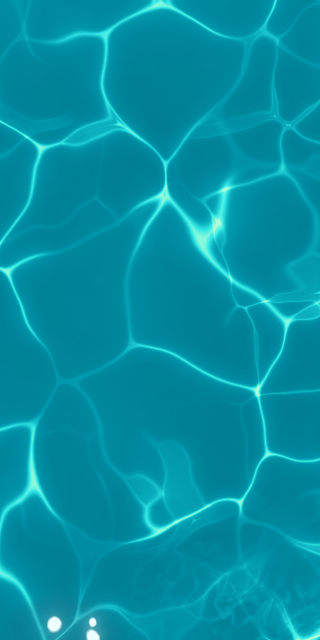
Reproduce this texture procedurally as a Shadertoy shader.

```glsl
const vec3 DEEP   = vec3(0.00, 0.475, 0.56);
const vec3 WATER  = vec3(0.00, 0.57, 0.65);
const vec3 PALE   = vec3(0.02, 0.65, 0.71);
const vec3 BRIGHT = vec3(0.09, 0.76, 0.80);
const vec3 GLOW   = vec3(0.20, 0.91, 0.90);
const vec3 HOT    = vec3(0.68, 1.00, 0.84);

const float CELLS      = 2.6;    // large cells across the width
const float FINE_CELLS = 3.7;    // cells of the faint second web
const float ROUNDING   = 0.07;   // softness of cell corners
const float BEND       = 0.55;   // curvature of the lines
const float CORE       = 0.019;  // half width of a line, in cells
const float HALO       = 0.075;  // reach of the glow beside it
const float FOLD       = 0.10;   // half width of the widest ribbon

vec2 hash2(vec2 p) {
    vec3 h = fract(p.xyx * vec3(0.1031, 0.1030, 0.0973));
    h += dot(h, h.yzx + 33.33);
    return fract((h.xx + h.yz) * h.zy);
}

vec2 noise2(vec2 p) {
    vec2 i = floor(p), f = fract(p);
    f = f * f * f * (f * (f * 6.0 - 15.0) + 10.0);
    return mix(mix(hash2(i), hash2(i + vec2(1, 0)), f.x),
               mix(hash2(i + vec2(0, 1)), hash2(i + vec2(1, 1)), f.x), f.y);
}

float fbm(vec2 p) {
    float sum = 0.0, amp = 0.5;
    for (int i = 0; i < 4; i++) {
        sum += amp * noise2(p).x;
        p = mat2(1.6, 1.2, -1.2, 1.6) * p + 7.3;
        amp *= 0.5;
    }
    return sum;
}

// Rounded distance to the cell borders; negative where three cells meet
float borderDistance(vec2 q) {
    vec2 home = floor(q);
    float total = 0.0, nearest = 0.0;
    for (int y = -2; y <= 2; y++)
    for (int x = -2; x <= 2; x++) {
        vec2 cell = home + vec2(x, y);
        vec2 to = cell + 0.08 + 0.84 * hash2(cell) - q;
        float weight = exp(-dot(to, to) / ROUNDING);
        total += weight;
        nearest = max(nearest, weight);
    }
    return -0.5 * ROUNDING * log((total - nearest) / nearest + 1e-8);
}

// Light focused along the borders: lines, folded ribbons and hot knots
float caustics(vec2 q) {
    vec2 bent = q + BEND * (noise2(q * 1.1 + 3.7) - 0.5)
                  + 0.12 * (noise2(q * 3.1 + 9.2) - 0.5);
    float d = borderDistance(bent);
    vec2 vary = noise2(q * 1.5 + 21.4);
    float width = FOLD * smoothstep(0.56, 0.88, vary.x);
    float open = smoothstep(0.0, 0.4 * FOLD, width);
    float strength = mix(0.22, 1.0, smoothstep(0.2, 0.65, vary.y));

    float rim = abs(d - width);
    float core = exp(-pow(rim / CORE, 2.0)) * mix(0.62, 0.30, open);
    float halo = 0.30 * exp(-max(d - width, 0.0) / HALO);
    float veil = 1.0 - smoothstep(width - 0.012, width + 0.012, d);
    veil *= open * (0.13 + 0.22 * noise2(bent * 5.0).y);
    float knot = 0.75 * (1.0 - smoothstep(-0.024, 0.005, d));
    return strength * (core + halo + veil + knot * strength);
}

vec3 waterColour(float light) {
    float t = clamp(light, 0.0, 1.5) * 4.0;
    vec3 c = mix(DEEP, WATER, clamp(t, 0.0, 1.0));
    c = mix(c, PALE, clamp(t - 1.0, 0.0, 1.0));
    c = mix(c, BRIGHT, clamp(t - 2.0, 0.0, 1.0));
    c = mix(c, GLOW, clamp(t - 3.0, 0.0, 1.0));
    return mix(c, HOT, clamp((t - 4.0) * 0.6, 0.0, 1.0));
}

void mainImage(out vec4 fragColor, in vec2 fragCoord) {
    vec2 p = fragCoord / iResolution.x;
    float height = iResolution.y / iResolution.x;

    // Broad shading of the pool and faint grain
    float light = 0.01 + 0.14 * fbm(p * 2.3 + 5.1);
    light += 0.03 * (fbm(p * 34.0) - 0.5);
    light += 0.07 * smoothstep(0.75, 1.0, p.y / height);

    // Main web, and a fainter one mostly on the right
    light += caustics(p * CELLS + 11.0);
    float second = smoothstep(0.42, 0.72, noise2(p * 2.1 + 31.0).x + 0.3 * (p.x - 0.5));
    light += 0.6 * second * caustics(p * FINE_CELLS + 47.0);

    // Choppy ripples at the lower right
    float chop = (1.0 - smoothstep(0.10, 0.42, p.y)) * smoothstep(0.28, 0.62, p.x);
    vec2 r = mat2(0.85, -0.53, 0.53, 0.85) * p * vec2(1.0, 1.2);
    float ridge = 1.0 - abs(2.0 * fbm(r * 13.0 + 2.0 * fbm(p * 7.0)) - 0.95);
    light += chop * (0.45 * pow(ridge, 7.0) * fbm(p * 9.0 + 4.0) + 0.06);

    vec3 colour = waterColour(light);

    // Dim swell with white glints at the lower left
    vec2 swell = (p - vec2(0.19, 0.03)) / vec2(0.19, 0.11);
    float dim = 1.0 - smoothstep(0.7, 1.1, length(swell));
    colour = mix(colour, vec3(0.06, 0.46, 0.56), 0.4 * dim);
    for (int i = 0; i < 3; i++) {
        float k = float(i);
        vec2 at = vec2(0.17 + 0.12 * min(k, 1.0), 0.048 + 0.035 * k - 0.028 * k * k);
        float size = 0.023 - 0.009 * k * (2.0 - k);
        float d = length((p - at) * vec2(1.0, 0.8)) + 0.008 * (fbm(p * 40.0) - 0.5);
        float glint = 1.0 - smoothstep(0.65 * size, 1.15 * size, d);
        colour = mix(colour, vec3(0.93, 1.0, 1.0), max(glint, 0.45 * exp(-d / size)));
    }
    fragColor = vec4(colour, 1.0);
}
```
